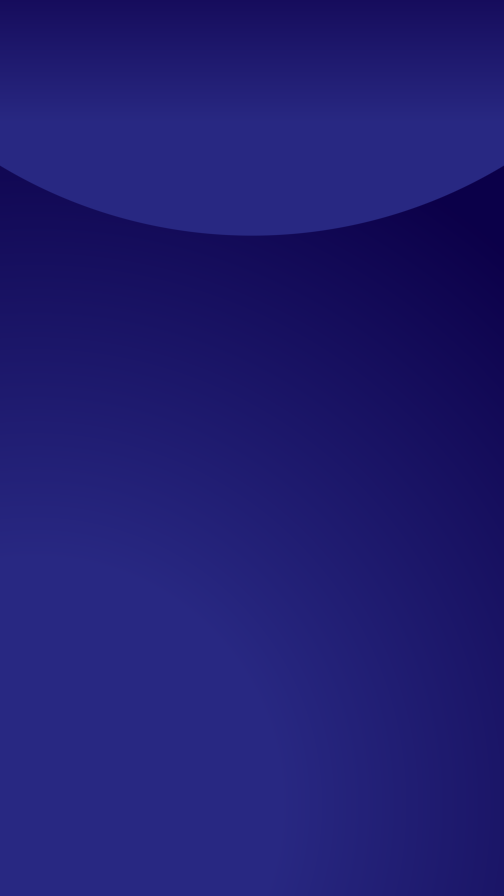
Give the GLSL for this background, as a Shadertoy shader.

```glsl
#define DISC_RADIUS 0.545
#define DISC_BOTTOM 0.737
#define DISC_FADE_START 0.863
#define GLOW_CENTRE vec2(0.039, 0.102)
#define GLOW_INNER 0.273
#define GLOW_OUTER 0.810

const vec3 INDIGO = vec3(0.157, 0.157, 0.510);
const vec3 MIDNIGHT = vec3(0.045, 0.0, 0.285);
const vec3 TOP_VIOLET = vec3(0.086, 0.047, 0.360);

// Linear ramp from 0 at a to 1 at b
float ramp(float a, float b, float x) {
    return clamp((x - a) / (b - a), 0.0, 1.0);
}

// Broad radial glow, flat near its centre
vec3 glowColour(vec2 p) {
    float falloff = ramp(GLOW_INNER, GLOW_OUTER, distance(p, GLOW_CENTRE));
    return mix(INDIGO, MIDNIGHT, falloff);
}

// Disc shading, darkening towards the top edge
vec3 discColour(vec2 p) {
    return mix(INDIGO, TOP_VIOLET, ramp(DISC_FADE_START, 1.0, p.y));
}

void mainImage(out vec4 fragColor, in vec2 fragCoord) {
    // Canvas height is one unit
    vec2 p = fragCoord / iResolution.y;
    float halfWidth = 0.5 * iResolution.x / iResolution.y;
    float pixel = 1.0 / iResolution.y;

    // Large disc hanging in from above
    vec2 discCentre = vec2(halfWidth, DISC_BOTTOM + DISC_RADIUS);
    float discDistance = distance(p, discCentre) - DISC_RADIUS;
    float discMask = 1.0 - smoothstep(-0.75 * pixel, 0.75 * pixel, discDistance);

    fragColor = vec4(mix(glowColour(p), discColour(p), discMask), 1.0);
}
```
